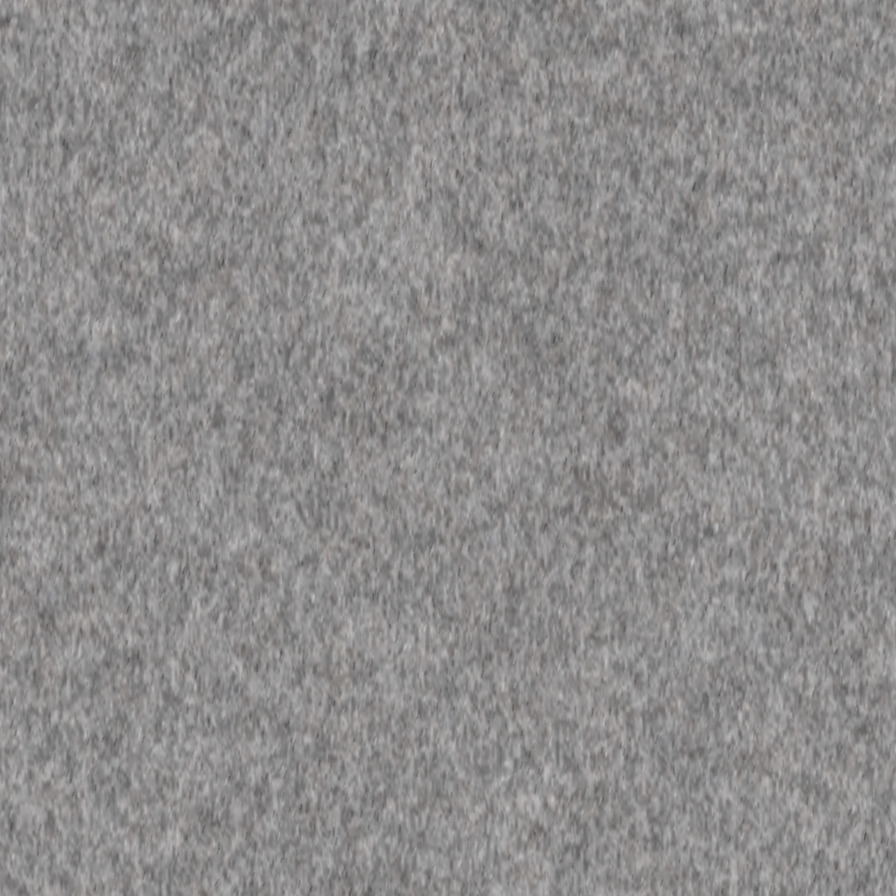
Write a WebGL 2 fragment shader that draws this texture.

```glsl
#version 300 es
precision highp float;
// Grey brushed wool felt: short, upright fibres over a soft, cloudy mottle.
// Stretched value noise with staggered columns forms the nap; scattered capsule
// strokes add single dark and pale hairs, and a faint tint varies the grey.
uniform vec2 u_resolution;
out vec4 fragColor;

// Integer hash of a lattice cell, giving two values in 0..1.
vec2 hash2(vec2 cell, uint seed) {
    uvec2 q = uvec2(ivec2(cell) + 4096);
    uint h = q.x * 1597334677u ^ q.y * 3812015801u ^ seed * 2654435769u;
    h = (h ^ (h >> 16)) * 2146121005u;
    h = (h ^ (h >> 15)) * 2221713035u;
    h ^= h >> 16;
    return vec2(h & 65535u, h >> 16) / 65535.0;
}

// Value noise centred on zero, in -0.5..0.5.
float noise(vec2 p, uint seed) {
    vec2 cell = floor(p);
    vec2 f = fract(p);
    f = f * f * (3.0 - 2.0 * f);
    float low = mix(hash2(cell, seed).x, hash2(cell + vec2(1, 0), seed).x, f.x);
    float high = mix(hash2(cell + vec2(0, 1), seed).x, hash2(cell + vec2(1, 1), seed).x, f.x);
    return mix(low, high, f.y) - 0.5;
}

// One column of fibres: noise along y, with its own random start.
float column(float x, float y, uint seed) {
    float along = y + 7.0 * hash2(vec2(x, 0), seed).y;
    float cell = floor(along);
    float f = smoothstep(0.0, 1.0, along - cell);
    return mix(hash2(vec2(x, cell), seed).x, hash2(vec2(x, cell + 1.0), seed).x, f) - 0.5;
}

// Neighbouring columns blended, so that no rows line up.
float fibres(vec2 uv, vec2 frequency, uint seed) {
    vec2 p = uv * frequency;
    float x = floor(p.x);
    float f = smoothstep(0.0, 1.0, p.x - x);
    return mix(column(x, p.y, seed), column(x + 1.0, p.y, seed), f);
}

// Scattered single hairs: negative where dark, positive where pale.
float hairs(vec2 uv, float pixel) {
    vec2 grid = vec2(95.0, 75.0);
    vec2 home = floor(uv * grid);
    float sum = 0.0;
    for (int y = -1; y <= 1; y++) {
        for (int x = -1; x <= 1; x++) {
            vec2 cell = home + vec2(x, y);
            vec2 kind = hash2(cell, 21u);
            vec2 shape = hash2(cell, 22u);
            vec2 d = uv - (cell + hash2(cell, 23u)) / grid;
            d.x -= d.y * (shape.x - 0.4) * 0.5;
            float reach = 0.001 + 0.0035 * shape.y;
            d.y -= clamp(d.y, -reach, reach);
            float stroke = 1.0 - smoothstep(0.0, 0.0014 + 0.5 * pixel, length(d));
            float present = step(kind.x, 0.5) * (0.4 + 0.6 * shape.x);
            sum += stroke * present * (kind.y < 0.55 ? -1.0 : 0.8);
        }
    }
    return sum;
}

void main() {
    vec2 uv = gl_FragCoord.xy / u_resolution;
    float pixel = 1.0 / min(u_resolution.x, u_resolution.y);

    // Slight lean of the nap.
    vec2 nap = uv;
    nap.x += 0.004 * noise(uv * vec2(20.0, 24.0), 1u) + 0.0010 * noise(uv * 70.0, 2u);

    // Broad clouds and patches.
    float tone = 0.028 * noise(uv * vec2(9.0, 11.0), 3u);
    tone += 0.042 * noise(uv * vec2(24.0, 29.0) + 0.4, 4u);
    tone += 0.055 * noise(nap * vec2(56.0, 52.0), 5u);

    // Fibres from coarse to fine.
    tone += 0.078 * fibres(nap, vec2(125.0, 56.0), 6u);
    tone += 0.165 * fibres(nap, vec2(235.0, 95.0), 7u);
    tone += 0.125 * fibres(nap, vec2(370.0, 180.0), 8u);
    tone += 0.105 * hairs(nap, pixel);

    // Slightly warm grey, with faint pink and blue drifts.
    float warmth = 0.012 * noise(uv * vec2(40.0, 30.0), 9u)
                 + 0.018 * fibres(nap, vec2(190.0, 90.0), 10u);
    vec3 colour = vec3(0.556, 0.549, 0.549) + tone + warmth * vec3(0.6, 0.0, -0.6);
    fragColor = vec4(colour, 1.0);
}
```
